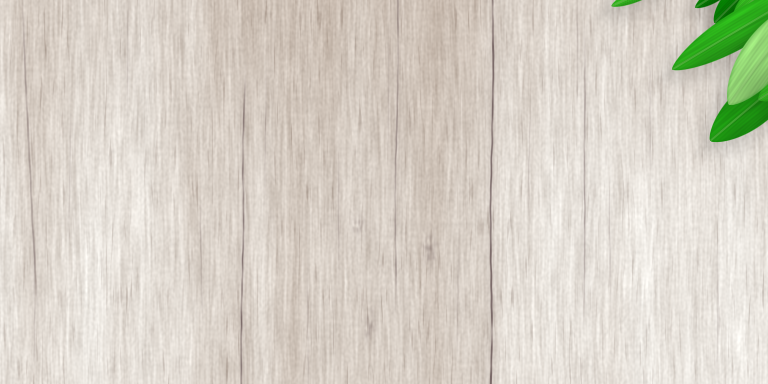
Give the GLSL for this texture, as a Shadertoy shader.

```glsl
// Pale vertical wood boards with fine grain, dark cracks and small knots,
// with green leaves reaching in at the upper right corner.
// Stretched gradient noise makes the wood; tapered distance shapes the leaves.

#define PALE_WOOD vec3(0.930, 0.914, 0.890)
#define TAN_WOOD vec3(0.770, 0.712, 0.662)
#define CRACK_COLOR vec3(0.42, 0.35, 0.35)
#define LEAF_DARK vec3(0.02, 0.47, 0.01)
#define LEAF_GREEN vec3(0.20, 0.69, 0.12)
#define LEAF_PALE vec3(0.62, 0.80, 0.50)
#define GRAIN_AMOUNT 0.07
#define FINE_GRAIN 0.085
#define PORE_AMOUNT 0.14
#define LEAF_SHADOW 0.13

vec2 hashGradient(vec2 cell) {
    vec3 q = fract(cell.xyx * vec3(0.1031, 0.1030, 0.0973));
    q += dot(q, q.yzx + 33.33);
    return 2.0 * fract((q.xx + q.yz) * q.zy) - 1.0;
}

float gradientNoise(vec2 p) {
    vec2 i = floor(p), f = fract(p);
    vec2 u = f * f * f * (f * (f * 6.0 - 15.0) + 10.0);
    float a = dot(hashGradient(i), f);
    float b = dot(hashGradient(i + vec2(1, 0)), f - vec2(1, 0));
    float c = dot(hashGradient(i + vec2(0, 1)), f - vec2(0, 1));
    float d = dot(hashGradient(i + vec2(1, 1)), f - vec2(1, 1));
    return mix(mix(a, b, u.x), mix(c, d, u.x), u.y);
}

// Fibres: octaves stretched along the boards
float fibre(vec2 p) {
    float sum = 0.0, gain = 0.55;
    vec2 scale = vec2(24.0, 1.2);
    for (int i = 0; i < 4; i++) {
        sum += gain * gradientNoise(p * scale + float(i) * 17.3);
        scale *= vec2(1.8, 1.9);
        gain *= 0.9;
    }
    return sum;
}

// Wandering crack at x, fading out beyond the y span
float crack(vec2 p, float x, float slope, vec2 span, float width) {
    float wander = 0.008 * gradientNoise(vec2(x * 31.0, p.y * 3.0))
                 + 0.002 * gradientNoise(vec2(x * 57.0, p.y * 23.0));
    float d = abs(p.x - x - slope * (p.y - 0.5) - wander);
    float fade = smoothstep(span.x - 0.1, span.x + 0.1, p.y)
               * (1.0 - smoothstep(span.y - 0.1, span.y + 0.1, p.y));
    float broken = 0.75 + 0.8 * gradientNoise(vec2(x * 13.0, p.y * 17.0));
    float aa = 1.0 / iResolution.y;
    float line = 1.0 - smoothstep(max(width - aa, 0.0), width + aa, d);
    return fade * broken * (line + 0.14 * exp(-d * 100.0));
}

float knot(vec2 p, vec2 center, vec2 size) {
    vec2 q = (p - center) / size;
    q += 0.9 * vec2(gradientNoise(p * 45.0), gradientNoise(p * 45.0 + 9.0));
    return exp(-dot(q, q)) * max(0.5 + 1.5 * gradientNoise(p * vec2(120, 50)), 0.0);
}

vec3 woodColor(vec2 p) {
    vec2 g = p + vec2(0.010 * gradientNoise(p * vec2(4.0, 2.5)), 0.0);

    // Broad tone: tan middle, bright sides, darker upper edge
    float middle = smoothstep(0.36, 0.66, p.x) * (1.0 - smoothstep(1.18, 1.42, p.x));
    float upper = smoothstep(0.35, 1.05, p.y);
    float tone = 0.14 + 0.38 * middle + upper * mix(0.25, 0.27, middle);
    tone += 0.16 * exp(-pow((p.x - 0.07) / 0.06, 2.0));
    tone += 0.20 * exp(-pow((p.x - 0.50) / 0.03, 2.0) - pow((p.y - 0.5) / 0.22, 2.0));
    tone -= 0.14 * smoothstep(1.5, 1.9, p.x) * (1.0 - upper);
    tone += 0.32 * gradientNoise(g * vec2(11.0, 0.9) + 4.0);
    vec3 color = mix(PALE_WOOD, TAN_WOOD, clamp(tone, 0.0, 1.15));

    // Long fibres, dense fine grain, thin pores and faint saw marks
    color += GRAIN_AMOUNT * fibre(g) * vec3(0.9, 1.0, 1.06);
    float fine = gradientNoise(g * vec2(88.0, 5.0) + 31.0)
               + gradientNoise(g * vec2(150.0, 13.0) + 67.0);
    color += FINE_GRAIN * fine * vec3(0.92, 1.0, 1.05);
    float pores = smoothstep(0.16, 0.5, gradientNoise(g * vec2(135.0, 11.0)));
    float patches = 0.6 + 0.8 * gradientNoise(g * vec2(11.0, 2.0) + 8.0);
    color -= PORE_AMOUNT * pores * patches * vec3(0.9, 1.0, 1.02);
    color += 0.018 * gradientNoise(p * vec2(17.0, 52.0));
    color += 0.055 * gradientNoise(p * vec2(140.0, 95.0));

    // Main splits, then the lighter hairlines
    float dark = 0.95 * crack(p, 1.280, 0.005, vec2(-0.2, 1.2), 0.0017);
    dark += 0.72 * crack(p, 0.634, 0.016, vec2(-0.2, 0.75), 0.0016);
    dark += 0.48 * crack(p, 1.032, 0.008, vec2(0.25, 1.2), 0.0014);
    dark += 0.42 * crack(p, 1.523, 0.000, vec2(0.22, 0.86), 0.0013);
    dark += 0.42 * crack(p, 0.083, -0.052, vec2(0.25, 0.95), 0.0017);
    for (int i = 0; i < 14; i++) {
        float k = float(i);
        float start = fract(k * 0.381 + 0.1) * 0.85;
        dark += 0.20 * crack(p, 0.09 + 0.138 * k + 0.05 * sin(k * 5.1), 0.01 * sin(k),
                             vec2(start, start + 0.25), 0.0012);
    }
    dark += 0.50 * knot(p, vec2(1.120, 0.350), vec2(0.014, 0.035));
    dark += 0.42 * knot(p, vec2(0.935, 0.412), vec2(0.016, 0.025));
    dark += 0.36 * knot(p, vec2(0.964, 0.150), vec2(0.014, 0.035));
    return mix(color, CRACK_COLOR, clamp(dark, 0.0, 0.85));
}

// x: distance along the leaf from 0 to 1, y: offset from the midrib, z: edge distance
vec3 leafShape(vec2 p, vec2 tip, vec2 base, float width) {
    vec2 axis = base - tip, q = p - tip;
    float t = dot(q, axis) / dot(axis, axis);
    float off = dot(q, normalize(vec2(-axis.y, axis.x)));
    float taper = pow(max(4.0 * t * (1.0 - t), 0.0), 0.72);
    float outside = max(max(-t, t - 1.0), 0.0) * length(axis);
    return vec3(t, off, abs(off) - width * taper + outside);
}

void paintLeaf(inout vec3 color, vec2 p, vec2 tip, vec2 base, float width, vec3 tint) {
    float shade = leafShape(p + vec2(0.010, 0.016), tip, base, width).z;
    color *= 1.0 - LEAF_SHADOW * (1.0 - smoothstep(-0.03, 0.06, shade));
    vec3 s = leafShape(p, tip, base, width);
    float aa = 0.8 / iResolution.y;
    float veins = gradientNoise(vec2(s.x * 3.0, s.y / width * 9.0));
    vec3 leaf = tint * (1.0 + 0.22 * veins + 0.2 * smoothstep(-width, width, s.y) - 0.08);
    leaf = mix(leaf, LEAF_PALE, 0.3 * (1.0 - smoothstep(0.001, 0.004, abs(s.y))));
    leaf = mix(leaf, LEAF_DARK, 0.2 * smoothstep(-0.010, 0.0, s.z));
    color = mix(color, leaf, 1.0 - smoothstep(-aa, aa, s.z));
}

void mainImage(out vec4 fragColor, in vec2 fragCoord) {
    vec2 p = fragCoord / iResolution.xy * vec2(2.0, 1.0);
    vec3 color = woodColor(p);

    // Leaves from back to front
    paintLeaf(color, p, vec2(1.592, 0.984), vec2(1.74, 1.05), 0.018, LEAF_GREEN);
    paintLeaf(color, p, vec2(1.810, 0.980), vec2(1.92, 1.05), 0.018, LEAF_DARK);
    paintLeaf(color, p, vec2(1.860, 0.940), vec2(1.98, 1.06), 0.034, LEAF_DARK);
    paintLeaf(color, p, vec2(1.910, 0.955), vec2(2.03, 1.06), 0.028, LEAF_GREEN);
    paintLeaf(color, p, vec2(1.849, 0.633), vec2(2.083, 0.83), 0.055, mix(LEAF_DARK, LEAF_GREEN, 0.5));
    paintLeaf(color, p, vec2(1.975, 0.740), vec2(2.10, 0.82), 0.030, LEAF_GREEN);
    paintLeaf(color, p, vec2(1.750, 0.819), vec2(2.12, 1.04), 0.047, mix(LEAF_DARK, LEAF_GREEN, 0.75));
    paintLeaf(color, p, vec2(1.898, 0.727), vec2(2.083, 0.987), 0.057, mix(LEAF_GREEN, LEAF_PALE, 0.8));
    fragColor = vec4(clamp(color, 0.0, 1.0), 1.0);
}
```
